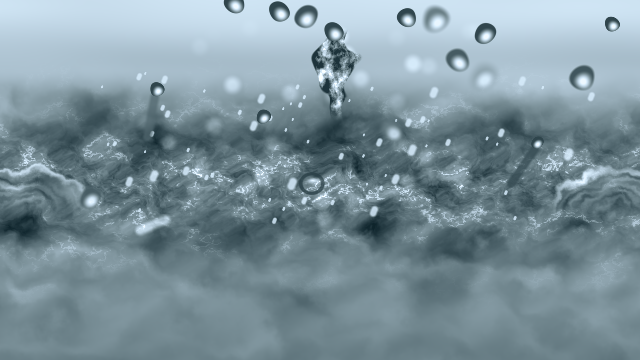
A Shadertoy shader for this texture:

```glsl
// Rain splashing on choppy grey-blue water, with a shallow band of focus.

const float FOCUS_Y = 0.49;        // height of the sharpest water
const float FOCUS_DEPTH = 0.17;
const float WATER_CONTRAST = 0.30;
const float GLINT_STRENGTH = 0.30;
const int SPRAY_COUNT = 64;
const int MIST_COUNT = 40;

// Large drops: centre x, centre y, radius
const vec3 DROPS[15] = vec3[](
    vec3(1.132, .951, .028), vec3(1.208, .947, .039), vec3(1.343, .787, .040),
    vec3(1.620, .784, .037), vec3(1.699, .933, .022), vec3(.926, .912, .028),
    vec3(.852, .954, .034), vec3(1.347, .907, .031), vec3(1.273, .833, .034),
    vec3(.435, .752, .021), vec3(.731, .676, .021), vec3(1.493, .604, .018),
    vec3(.653, .991, .030), vec3(1.088, .637, .033), vec3(.775, .968, .030));

// Dark wave masses: centre, radii
const vec4 WAVES[11] = vec4[](
    vec4(.25, .69, .11, .07), vec4(.42, .60, .08, .06), vec4(.96, .62, .13, .10),
    vec4(1.40, .65, .10, .06), vec4(.83, .17, .11, .05), vec4(1.22, .20, .10, .05),
    vec4(1.27, .31, .11, .05), vec4(1.04, .36, .05, .03), vec4(1.61, .38, .08, .03),
    vec4(.60, .32, .14, .06), vec4(.05, .37, .12, .05));

vec2 hash2(vec2 p) {
    vec3 q = fract(p.xyx * vec3(.1031, .1030, .0973));
    q += dot(q, q.yzx + 33.33);
    return fract((q.xx + q.yz) * q.zy);
}

float corner(vec2 cell, vec2 f, vec2 o) {
    return dot(hash2(cell + o + 57.0) * 2.0 - 1.0, f - o);
}

float gradientNoise(vec2 p) {
    vec2 i = floor(p), f = p - i;
    vec2 u = f * f * f * (f * (f * 6.0 - 15.0) + 10.0);
    return mix(mix(corner(i, f, vec2(0)), corner(i, f, vec2(1, 0)), u.x),
               mix(corner(i, f, vec2(0, 1)), corner(i, f, vec2(1)), u.x), u.y);
}

float fbm(vec2 p, float gain) {
    float sum = 0.0, amp = 1.0;
    for (int i = 0; i < 5; i++) {
        sum += amp * gradientNoise(p);
        p = mat2(1.6, 1.2, -1.2, 1.6) * p + 3.7;
        amp *= gain;
    }
    return sum;
}

float glow(vec2 p, vec2 centre, vec2 radius) {
    vec2 q = (p - centre) / radius;
    return exp(-dot(q, q));
}

float capsule(vec2 p, vec2 a, vec2 b) {
    vec2 d = b - a;
    return length(p - a - d * clamp(dot(p - a, d) / dot(d, d), 0.0, 1.0));
}

// Brightness of the hazy backdrop and the water below it
float backdrop(vec2 p) {
    float l = mix(.50, .57, smoothstep(0.0, .15, p.y));
    l = mix(l, .46, smoothstep(.20, .40, p.y));
    l = mix(l, .52, smoothstep(.60, .70, p.y));
    l = mix(l, .75, smoothstep(.67, .81, p.y));
    l = mix(l, .89, smoothstep(.82, .99, p.y));
    l += .05 * gradientNoise(p * vec2(2.0, 9.0)) * smoothstep(.7, .85, p.y);
    l += .16 * glow(p, vec2(.03, .69), vec2(.10, .04));
    return l + .10 * glow(p, vec2(1.55, .73), vec2(.25, .06));
}

// Clear mound of water with a lit crest and curved ripples
float mound(float l, vec2 p, vec2 centre, vec2 radius) {
    float d = length((p - centre) / radius) + .22 * fbm(p * 13.0, .5);
    float ripple = gradientNoise(vec2(d * 9.0, p.x * 12.0));
    float inside = smoothstep(1.04, .95, d) * smoothstep(-.15, .4, (p.y - centre.y) / radius.y);
    l = mix(l, .48 + .55 * ripple, .8 * inside);
    return l + .28 * inside * smoothstep(.12, .0, abs(d - .92));
}

// Drop with a dark upper rim and a bright refracted core
float drop(float l, vec2 p, vec3 c, float blur) {
    vec2 q = (p - c.xy) / c.z;
    q.x += .12 * sin(q.y * 2.0 + c.x * 40.0);
    float core = smoothstep(.85, .15, length(q - vec2(.12, -.28)));
    float shade = mix(mix(.27, .62, blur), .98, core);
    return mix(l, shade, smoothstep(1.0 + blur * .3, .88 - blur * .6, length(q)) * (1.0 - .3 * blur));
}

void mainImage(out vec4 fragColor, in vec2 fragCoord) {
    vec2 p = fragCoord / iResolution.y;
    float focus = exp(-pow((p.y - FOCUS_Y) / FOCUS_DEPTH, 2.0));
    float water = smoothstep(.82, .64, p.y);
    float l = backdrop(p);

    // Wave masses and surface relief
    float warp = fbm(p * 9.0, .5);
    for (int i = 0; i < 11; i++) {
        vec2 q = (p - WAVES[i].xy) / WAVES[i].zw + warp * .7;
        l -= .17 * exp(-dot(q, q) * 1.2);
    }
    float relief = fbm(p * vec2(8.0, 12.0) + warp * .5, mix(.25, .75, focus));
    l += WATER_CONTRAST * relief * water * mix(.32, 1.0, smoothstep(.06, .40, p.y));
    float ridge = 1.0 - abs(fbm(p * vec2(15.0, 23.0) + 8.0, .6)) * 4.0;
    l += GLINT_STRENGTH * focus * smoothstep(.5, 1.0, ridge) * smoothstep(.0, .4, relief);
    l = mound(l, p, vec2(.06, .41), vec2(.20, .13));
    l = mound(l, p, vec2(1.71, .40), vec2(.19, .14));
    l += .35 * smoothstep(.02, .004, capsule(p, vec2(.39, .36), vec2(.46, .39)));

    // Soft mist, then slanted bright spray
    for (int i = 0; i < MIST_COUNT; i++) {
        vec2 h = hash2(vec2(i, 19)), g = hash2(vec2(i, 43));
        vec2 c = vec2(.92 + (h.x + g.x - 1.0) * .58, mix(.36, .95, h.y));
        l += .22 * g.y * smoothstep(.032, .008, length(p - c));
    }
    for (int i = 0; i < SPRAY_COUNT; i++) {
        vec2 h = hash2(vec2(i, 71)), g = hash2(vec2(i, 97));
        vec2 c = vec2(.90 + (h.x + g.x - 1.0) * .80, mix(.38, .80, h.y));
        float size = mix(.003, .013, g.y * g.y);
        float d = capsule(p, c, c + vec2(.4, 1.0) * size);
        l = mix(l, .93, .85 * smoothstep(size * 1.2, size * .45, d));
    }

    // Rising column and the necks below two drops
    float bulge = .026 + .034 * exp(-pow((p.y - .82) / .06, 2.0));
    float column = abs(p.x - .93 + .05 * gradientNoise(p * 16.0)) / bulge;
    float body = smoothstep(1.05, .9, column) * smoothstep(.66, .72, p.y) * smoothstep(.92, .89, p.y);
    float glass = .52 + 1.2 * fbm(p * vec2(27.0, 21.0), .6) - .25 * smoothstep(.6, 1.0, column);
    l = mix(l, clamp(glass, .2, 1.0), body);
    l = mix(l, .30, .8 * smoothstep(.016, .007, capsule(p, vec2(1.485, .585), vec2(1.42, .49))));
    l = mix(l, .40, .7 * smoothstep(.018, .006, capsule(p, vec2(.43, .73), vec2(.41, .62))));

    // Large drops, some out of focus, and the bubble on the surface
    for (int i = 0; i < 15; i++) {
        float blur = smoothstep(.030, .034, DROPS[i].z) * hash2(vec2(i, 5)).x;
        l = drop(l, p, DROPS[i], blur);
    }
    float bubble = length((p - vec2(.866, .490)) / vec2(.034, .030));
    l = mix(l, .24, .8 * smoothstep(.22, .08, abs(bubble - .9)));
    l += .45 * glow(p, vec2(.870, .498), vec2(.018, .007));
    l = drop(l, p, vec3(.25, .45, .032), .25);

    // Cool grading
    l = clamp(l, .14, 1.0);
    vec3 tint = vec3(-.085, 0.0, .03 + .03 * smoothstep(.5, .85, l));
    fragColor = vec4(clamp(l + tint * (1.0 - .7 * smoothstep(.92, 1.0, l)), 0.0, 1.0), 1.0);
}
```
